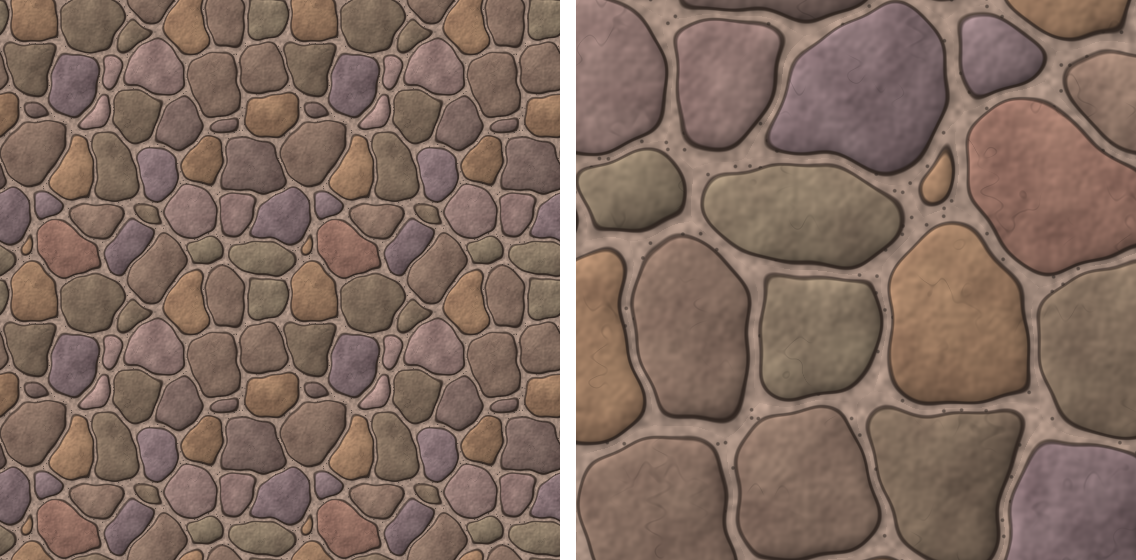
Left, the full canvas; right, a detail of the centre.
Write a Shadertoy shader that draws this texture.

```glsl
// Fieldstone wall: rounded, bevelled stones of mixed size set in sandy mortar.
// Stones are weighted Voronoi cells with soft-minimum edges; wrapped noise
// roughens the faces. The pattern repeats twice across the canvas.

const float TAU = 6.2831853;
const float CELLS = 6.0; // stones along one repeat, even for staggered rows

vec3 hash3(vec2 cell) {
    uvec3 v = uvec3(ivec3(ivec2(cell), 29)) * 1664525u + 1013904223u;
    v += v.yzx * v.zxy;
    v.x += v.y * v.z;
    v ^= v >> 16u;
    v += v.yzx * v.zxy;
    v.z += v.x * v.y;
    return vec3(v >> 8u) / exp2(24.0);
}

// Value noise that wraps after "period" cells
float noise(vec2 p, float period) {
    vec2 i = floor(p), f = p - i;
    f = f * f * (3.0 - 2.0 * f);
    vec2 a = mod(i, period), b = mod(i + 1.0, period);
    return mix(mix(hash3(a).x, hash3(vec2(b.x, a.y)).x, f.x),
               mix(hash3(vec2(a.x, b.y)).x, hash3(b).x, f.x), f.y);
}

float roughness(vec2 tile) {
    float sum = 0.0, amp = 0.32, freq = 18.0;
    for (int i = 0; i < 4; i++) {
        sum += amp * noise(tile * freq, freq);
        amp *= 0.72;
        freq *= 2.0;
    }
    return sum;
}

// Position of a stone in xy, its size weight in z
vec3 stoneSite(vec2 cell) {
    vec3 h = hash3(mod(cell, CELLS));
    vec2 stagger = vec2(0.5 * mod(cell.y, 2.0), 0.0);
    float weight = 0.28 * h.z - 0.36 * step(h.z, 0.2);
    return vec3(cell + stagger + 0.5 + 0.62 * (h.xy - 0.5), weight);
}

// Returns edge distance, inward direction, and the cell that owns p
float stones(vec2 p, out vec2 inward, out vec2 owner) {
    vec2 base = floor(p);
    vec3 site = vec3(0.0);
    float best = 1e3;
    for (int y = -2; y <= 2; y++)
    for (int x = -2; x <= 2; x++) {
        vec2 cell = base + vec2(x, y);
        vec3 s = stoneSite(cell);
        float power = dot(p - s.xy, p - s.xy) - s.z;
        if (power < best) { best = power; site = s; owner = cell; }
    }
    float sharp = site.z < 0.0 ? 20.0 : 12.5, sum = 1e-9;
    inward = vec2(0.0);
    for (int y = -2; y <= 2; y++)
    for (int x = -2; x <= 2; x++) {
        vec2 cell = base + vec2(x, y);
        if (cell == owner) continue;
        vec3 s = stoneSite(cell);
        vec2 away = site.xy - s.xy;
        float power = dot(p - s.xy, p - s.xy) - s.z;
        float w = exp(-sharp * (power - best) / (2.0 * length(away)));
        sum += w;
        inward += w * normalize(away);
    }
    inward /= sum;
    owner = mod(owner, CELLS);
    return -log(sum) / sharp;
}

vec3 stoneColor(float pick) {
    vec3 palette[8] = vec3[8](
        vec3(0.46, 0.39, 0.33), vec3(0.55, 0.45, 0.43),
        vec3(0.46, 0.38, 0.355), vec3(0.56, 0.42, 0.37),
        vec3(0.47, 0.41, 0.345), vec3(0.55, 0.43, 0.34),
        vec3(0.50, 0.41, 0.36), vec3(0.46, 0.385, 0.395));
    return palette[int(pick * 8.0)];
}

void mainImage(out vec4 fragColor, in vec2 fragCoord) {
    vec2 tile = 2.0 * fragCoord / iResolution.xy;
    float pixel = 2.0 * CELLS / iResolution.y;
    vec2 light = vec2(-0.65, 0.76);

    // Layered sines make the outlines uneven
    vec2 p = tile * CELLS;
    p += 0.045 * sin(TAU * (tile.yx * 5.0 + tile * vec2(2, -3)) + vec2(0.4, 2.1));
    p += 0.013 * sin(TAU * (tile.yx * 13.0 + tile * vec2(-4, 6)) + vec2(3.0, 1.2));
    vec2 inward, owner;
    float edge = stones(p, inward, owner) - 0.04;
    vec3 id = hash3(owner + 40.0);

    // Stone face: mottling, embossed grain, a few faint cracks
    vec2 q = tile + id.xy;
    float relief = roughness(q - 0.0025 * light) - roughness(q + 0.0025 * light);
    float mottle = noise(q * 17.0, 17.0) + 0.7 * noise(q * 37.0, 37.0) - 0.85;
    float grain = noise(q * 120.0, 120.0) - 0.5;
    float vein = abs(noise(q * 19.0 + 0.2 * sin(TAU * q.yx * 31.0), 19.0) - 0.5);
    float crack = (1.0 - smoothstep(0.0, 0.05, vein)) * smoothstep(0.5, 0.8, noise(q * 26.0, 26.0));
    vec3 face = stoneColor(id.z) * (0.97 + 0.12 * id.x);
    face *= 1.0 + mottle * vec3(0.17, 0.19, 0.18) + 0.8 * relief + 0.1 * grain - 0.1 * crack;

    // Bevel lit from the upper left
    float facing = dot(-inward, light);
    face *= 1.0 + (0.42 * facing - 0.08) * exp(-max(edge, 0.0) / 0.055) + 0.07 * facing;

    // Mortar: sandy grain, sparse grit, contact shadow
    float sand = noise(tile * 140.0, 140.0) + 0.7 * noise(tile * 75.0, 75.0) - 0.85;
    vec2 g = tile * 100.0;
    vec3 grit = hash3(mod(floor(g), 100.0) + 90.0);
    float speck = 1.0 - smoothstep(0.1, 0.32, length(fract(g) - 0.35 - 0.3 * grit.xy));
    vec3 mortar = vec3(0.65, 0.555, 0.50) * (1.0 + 0.2 * sand + 0.5 * relief);
    mortar *= 1.0 - 0.4 * speck * step(0.9, grit.z);
    mortar *= 1.0 - (0.24 - 0.2 * facing) * exp(min(edge, 0.0) / 0.03);

    // Join both and draw the thin dark outline
    vec3 color = mix(mortar, face, smoothstep(-0.7 * pixel, 0.7 * pixel, edge));
    float outline = 1.0 - smoothstep(0.004, 0.014 + 0.75 * pixel, abs(edge));
    color = mix(color, vec3(0.18, 0.14, 0.12), outline * (0.74 - 0.16 * facing));
    fragColor = vec4(clamp(color, 0.0, 1.0), 1.0);
}
```
